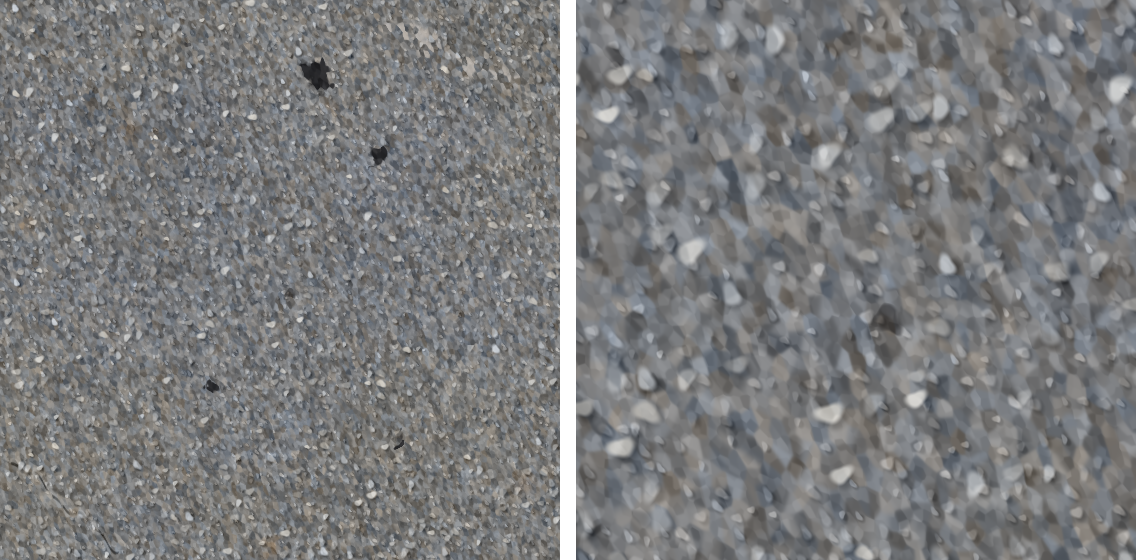
Left: the whole. Right: its middle third, enlarged.
This texture is drawn by a Shadertoy shader. Its source:

```glsl
// Worn grey asphalt: fine mottled grit, pale angular chips, dark tar spots, a scuff and a thin crack.

vec3 hash3(vec2 p) {
    vec3 q = fract(p.xyx * vec3(0.1031, 0.1030, 0.0973));
    q += dot(q, q.yxz + 33.33);
    return fract((q.xxy + q.yzz) * q.zyx);
}

// Soft cellular noise: random cell colours blended by distance, centred on zero
vec3 softCells(vec2 p) {
    vec2 cell = floor(p);
    vec3 sum = vec3(0.0);
    float total = 0.0;
    for (int y = -1; y <= 1; y++)
    for (int x = -1; x <= 1; x++) {
        vec2 id = cell + vec2(x, y);
        vec2 d = id + hash3(id).xy - p;
        float weight = exp(-9.0 * dot(d, d));
        sum += weight * (hash3(id + 71.0) - 0.5);
        total += weight;
    }
    return sum / total;
}

// Scattered angular chips: x = brightness, y = shadow, z = tint
vec3 chips(vec2 p, float density) {
    vec2 cell = floor(p);
    vec3 result = vec3(0.0);
    for (int y = -1; y <= 1; y++)
    for (int x = -1; x <= 1; x++) {
        vec2 id = cell + vec2(x, y);
        vec3 place = hash3(id + 13.0);
        vec3 look = hash3(id + 157.0);
        if (place.z > density) continue;
        vec2 d = p - id - 0.2 - 0.6 * place.xy;
        float turn = 6.283 * look.x;
        float radius = mix(0.17, 0.34, look.y);
        float angle = atan(d.y, d.x + 0.0001);
        float outline = 1.0 + 0.22 * sin(2.0 * angle + turn) + 0.12 * sin(3.0 * angle - turn);
        float cover = 1.0 - smoothstep(0.6, 1.25, length(d) * outline / radius);
        float shade = 1.0 - smoothstep(0.6, 1.5, length(d - vec2(0.13, -0.11)) / radius);
        float light = cover * mix(0.35, 1.0, look.z * look.z);
        if (light > result.x) result.xz = vec2(light, look.x - 0.5);
        result.y = max(result.y, shade * (1.0 - cover));
    }
    return result;
}

// Distance to a line segment
float segment(vec2 p, vec2 a, vec2 b) {
    vec2 pa = p - a, ba = b - a;
    return length(pa - ba * clamp(dot(pa, ba) / dot(ba, ba), 0.0, 1.0));
}

void mainImage(out vec4 fragColor, in vec2 fragCoord) {
    vec2 uv = fragCoord / iResolution.y;
    vec2 lean = uv + vec2(0.25 * uv.y, 0.0);

    // Broad drift between cool, smooth patches and warm, gritty ones
    vec3 cloud = softCells(uv * 5.0 + 3.0) + 0.5 * softCells(uv * 14.0);
    float warmth = 0.6 * cloud.x + 0.9 * length(uv - vec2(0.52, 0.55)) - 0.35;
    vec3 color = vec3(0.462, 0.464, 0.466) + 0.025 * cloud.y;
    color += warmth * vec3(0.028, 0.012, -0.022);

    // Fine grit, slightly taller than wide
    vec3 grit = softCells(lean * vec2(125.0, 88.0));
    vec3 dust = softCells(lean * vec2(210.0, 165.0) + 40.0);
    color += 0.22 * grit.x + 0.12 * dust.x;
    color += 0.035 * (grit.y - grit.z) * vec3(1.0, 0.1, -1.0);

    // Small dull chips and larger bright ones, each with a shadow
    vec3 small = chips(lean * vec2(92.0, 76.0) + 9.0, 0.40);
    vec3 large = chips(uv * 46.0, 0.23 + 0.12 * warmth);
    color -= 0.075 * small.y + 0.10 * large.y;
    color += 0.19 * small.x * (1.0 + 0.15 * small.z * vec3(1.0, 0.1, -1.0));
    vec3 stone = vec3(0.82, 0.82, 0.81) + 0.07 * large.z * vec3(1.0, 0.2, -1.0);
    color = mix(color, stone + 0.12 * grit.x, 0.9 * large.x);

    // Pale ragged scuff at the upper right
    vec2 ragged = uv + 0.022 * softCells(uv * 32.0).xy + 0.012 * softCells(uv * 80.0).yz;
    float scuff = segment(ragged, vec2(0.70, 0.95), vec2(0.93, 0.845));
    float wear = (1.0 - smoothstep(0.004, 0.024, scuff)) * smoothstep(-0.20, 0.25, grit.x + cloud.z * 0.3);
    color = mix(color, vec3(0.76, 0.73, 0.70), 0.75 * wear);

    // Thin crack at the lower left
    vec2 bent = uv + vec2(0.0, 0.008 * sin(uv.x * 70.0) + 0.004 * sin(uv.x * 163.0));
    float crack = segment(bent, vec2(0.02, 0.18), vec2(0.21, 0.02));
    color -= 0.17 * (1.0 - smoothstep(0.0008, 0.0034, crack)) * smoothstep(-0.4, 0.1, grit.z);
    color += 0.06 * (1.0 - smoothstep(0.001, 0.005, abs(crack - 0.005)));

    // Tar spots: one wide clump, then small scattered ones
    for (int i = 0; i < 7; i++) {
        vec3 h = hash3(vec2(i, 5.0));
        vec2 center = i == 0 ? vec2(0.565, 0.865) : 0.04 + 0.92 * h.xy;
        float size = i == 0 ? 0.026 : mix(0.007, 0.013, h.z);
        vec2 d = (ragged - center) * vec2(0.8, 1.1);
        float tar = 1.0 - smoothstep(0.6, 1.1, length(d) / size + 0.8 * grit.y);
        color = mix(color, vec3(0.13, 0.13, 0.14) + 0.12 * grit.x, tar * (i < 4 ? 0.9 : 0.5));
    }

    // Faint rusty stains
    for (int i = 0; i < 5; i++) {
        vec2 center = hash3(vec2(i, 23.0)).xy;
        float stain = exp(-pow(length(ragged - center) / 0.016, 2.0));
        color += stain * vec3(0.03, -0.01, -0.05);
    }

    fragColor = vec4(clamp(color, 0.0, 1.0), 1.0);
}
```
